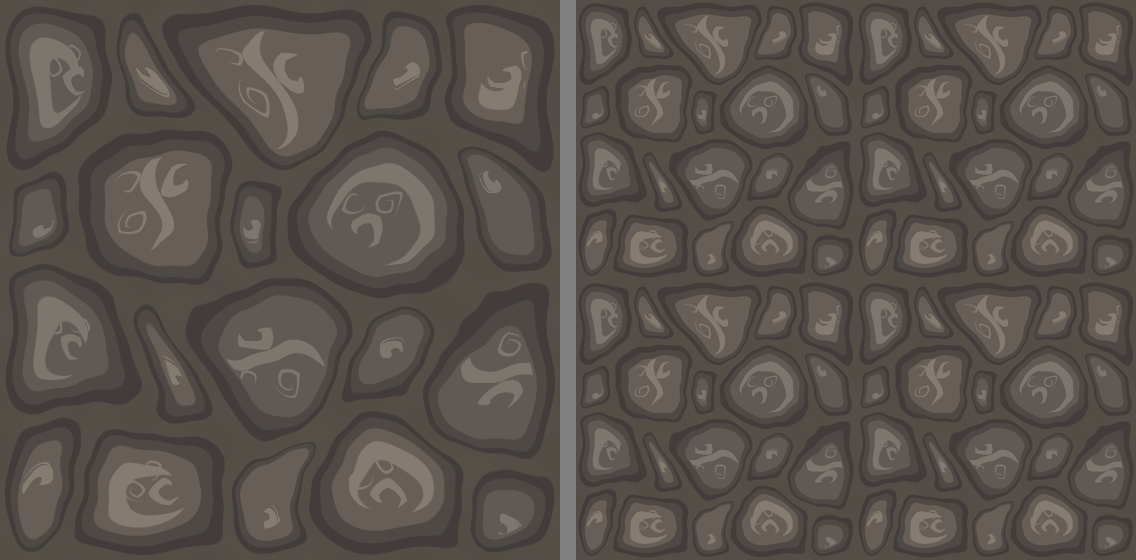
Left, the tile; right, the same tile 2 across and 2 down.
This texture is drawn by a three.js fragment shader. Its source:

```glsl
// Tiling wall of dark rounded stones with stepped rims and painted swirls.
varying vec2 vUv;

const float TAU = 6.2831853;
const vec2 GRID = vec2(5.0, 4.0); // stones across and up
const float SIDE = 4.0;           // tile side in working units
const float SOFT = 0.005;         // edge smoothing in working units

float hash(vec2 p) {
  return fract(sin(dot(p, vec2(127.1, 311.7))) * 43758.5);
}

float fill(float d) {
  return smoothstep(-SOFT, SOFT, d);
}

vec2 rotate(vec2 p, float a) {
  return mat2(cos(a), -sin(a), sin(a), cos(a)) * p;
}

bool outsideTile(vec2 id) {
  return any(lessThan(id, vec2(0.0))) || any(greaterThanEqual(id, GRID));
}

// Centre, weight and seed of a stone; big and small ones alternate.
vec4 stone(vec2 id) {
  float big = mod(id.x + id.y, 2.0);
  float seed = hash(id + 1.3);
  vec2 jitter = vec2(hash(id + 7.1), hash(id + 13.7)) - 0.5;
  vec2 centre = (id + 0.5 + 0.34 * jitter) * SIDE / GRID;
  return vec4(centre, mix(0.16 * seed, 0.33 + 0.1 * seed, big), seed);
}

// Layered sines with whole frequencies bend the outlines.
vec2 bend(vec2 uv) {
  vec2 a = TAU * uv;
  vec2 q = SIDE * uv;
  q += 0.1 * sin(a.yx * 2.0 + vec2(0.6, 2.1) + sin(a));
  q += 0.045 * sin(a.yx * 4.0 + a * vec2(1.0, -2.0) + vec2(1.7, 4.0));
  q += 0.009 * sin(a.yx * 13.0 + a * 5.0 + vec2(3.0, 0.4));
  return q;
}

// Brush stroke, tapering to a point at t = 0 and t = 1.
float ribbon(float off, float t, float halfWidth) {
  float taper = pow(max(sin(0.5 * TAU * clamp(t, 0.0, 1.0)), 0.0), 0.7);
  return smoothstep(0.0, 2.0 * SOFT, halfWidth * taper - abs(off) + 0.5 * SOFT * taper);
}

// Squarish spiral stroke winding inwards.
float curl(vec2 p, float radius, float turns, float halfWidth) {
  float angle = atan(p.y, p.x) / TAU + 0.5;
  float len = mix(length(p), 1.12 * max(abs(p.x), abs(p.y)), 0.4);
  float ink = 0.0;
  for (int n = 0; n < 2; n++) {
    float t = (angle + float(n)) / turns;
    ink = max(ink, ribbon(len - radius * (1.0 - 0.7 * t), t, halfWidth));
  }
  return ink;
}

void main() {
  vec2 q = bend(vUv);
  vec2 cell = floor(q * GRID / SIDE);

  // Find the stone that owns this point.
  vec2 ownId = vec2(0.0);
  vec4 own = vec4(0.0);
  float nearest = 1e3;
  for (int j = -2; j <= 2; j++) for (int i = -2; i <= 2; i++) {
    vec2 id = cell + vec2(i, j);
    if (outsideTile(id)) continue;
    vec4 s = stone(id);
    float d = dot(q - s.xy, q - s.xy) - s.z;
    if (d < nearest) { nearest = d; own = s; ownId = id; }
  }
  float size = mix(0.45, 1.0, clamp(own.z / 0.35, 0.0, 1.0));

  // Keep stones off the tile edges, so that only mortar crosses them.
  vec2 edge = SIDE * vUv;
  vec2 wave = 0.03 + 0.03 * sin(TAU * vUv.yx * 5.0 + vec2(1.0, 3.0));
  float blend = 0.035 + 0.05 * size;
  vec2 walls = exp(-(edge - wave) / blend) + exp(-(SIDE - edge - wave) / blend);
  float sum = walls.x + walls.y;
  vec2 room = vec2(0.7 * size);
  vec2 centre = own.xy + 0.45 * (max(room - own.xy, 0.0) - max(room - SIDE + own.xy, 0.0));

  // Blend the distances to all borders into a rounded depth; recentre the stone.
  for (int j = -2; j <= 2; j++) for (int i = -2; i <= 2; i++) {
    vec2 id = ownId + vec2(i, j);
    if ((i == 0 && j == 0) || outsideTile(id)) continue;
    vec4 s = stone(id);
    float span = length(s.xy - own.xy);
    vec2 dir = (s.xy - own.xy) / span;
    float reach = (span * span + own.z - s.z) / (2.0 * span);
    sum += exp(-(reach - dot(q - own.xy, dir)) / blend);
    centre -= 0.4 * dir * max(0.0, room.x - reach);
  }
  float depth = -blend * log(sum) - 0.035;

  // Stepped layers, each pushed off centre.
  vec2 r = q - centre;
  float turn = TAU * fract(own.w * 17.0);
  float tilt = dot(r, vec2(cos(turn), sin(turn)));
  float body = fill(depth);
  float ring = fill(depth - 0.058 * size - 0.05 * tilt);
  float inside = depth - 0.135 * size - 0.1 * tilt;
  float face = fill(inside);

  // Swirls: a broad stroke along the rim or an S across, with curls beside it.
  vec2 p = rotate(r, turn * 2.0) / size;
  if (hash(own.ww) > 0.5) p.x = -p.x;
  float ink = 0.0;
  if (own.z < 0.3) {
    ink = max(curl(p, 0.13, 0.8, 0.07), curl(p - vec2(0.02, -0.03), 0.2, 0.9, 0.014));
  } else if (fract(own.w * 29.0) < 0.65) {
    float t = (atan(p.y, p.x) / TAU + 0.5) / 0.8;
    ink = ribbon(inside - 0.08 - 0.07 * t, t, 0.052);
    ink = max(ink, curl(p - vec2(-0.06, 0.05), 0.13, 0.85, 0.038));
    ink = max(ink, curl(p - vec2(0.13, -0.08), 0.1, 1.6, 0.013));
    ink = max(ink, curl(p.yx - vec2(0.15, 0.14), 0.1, 0.9, 0.013));
  } else {
    ink = ribbon(p.y - 0.13 * sin(7.0 * p.x), (p.x + 0.4) / 0.8, 0.065);
    ink = max(ink, curl(p - vec2(-0.13, 0.14), 0.13, 0.8, 0.045));
    ink = max(ink, curl(p - vec2(0.16, -0.14), 0.12, 1.6, 0.014));
    ink = max(ink, curl(p.yx - vec2(-0.24, -0.12), 0.1, 0.9, 0.014));
  }
  ink *= fill(inside - 0.02);

  // Flat paint, warm or grey per stone.
  float warm = step(0.45, fract(own.w * 41.0));
  vec2 a = TAU * vUv;
  float mottle = sin(a.x * 3.0 + 2.0 * sin(a.y * 2.0)) * sin(a.y * 4.0 + sin(a.x * 5.0));
  vec3 color = vec3(0.325, 0.305, 0.275) + 0.005 * mottle;
  color = mix(color, vec3(0.257, 0.241, 0.232), body);
  color = mix(color, vec3(0.304, 0.287, 0.268), ring);
  color = mix(color, mix(vec3(0.373, 0.354, 0.33), vec3(0.403, 0.372, 0.342), warm), face);
  color = mix(color, mix(vec3(0.49, 0.462, 0.435), vec3(0.518, 0.482, 0.445), warm), ink);
  gl_FragColor = vec4(color, 1.0);
}
```
